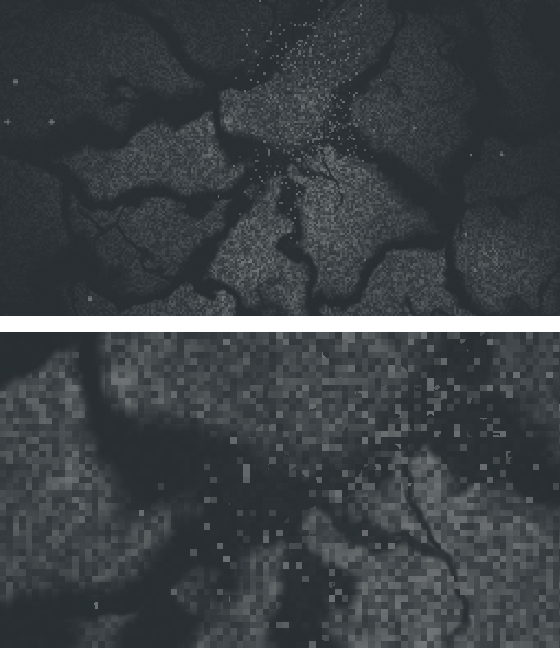
Top, the full canvas; bottom, a detail of the centre.
Write a WebGL 1 fragment shader that draws this texture.

```glsl
precision highp float;
// Dark cracked rock slabs with blocky grain, shadowed gaps and pale grit.

uniform vec2 u_resolution;

const vec3 SHADOW = vec3(0.155, 0.179, 0.193);
const vec3 PALE = vec3(0.505, 0.520, 0.530);
const float GRAIN_ROWS = 144.0;

float hash(vec2 p) {
  vec3 q = fract(vec3(p.xyx) * 0.1031);
  q += dot(q, q.yzx + 33.33);
  return fract((q.x + q.y) * q.z);
}

vec2 hash2(vec2 p) {
  return vec2(hash(p + 17.3), hash(p + 61.7));
}

float cornerSlope(vec2 cell, vec2 offset) {
  float angle = 6.2832 * hash(cell + 5.0);
  return dot(vec2(cos(angle), sin(angle)), offset);
}

// Gradient noise, roughly -0.7 to 0.7
float noise(vec2 p) {
  vec2 i = floor(p), f = fract(p);
  vec2 u = f * f * f * (f * (f * 6.0 - 15.0) + 10.0);
  vec2 e = vec2(1.0, 0.0);
  float low = mix(cornerSlope(i, f), cornerSlope(i + e, f - e), u.x);
  float high = mix(cornerSlope(i + e.yx, f - e.yx), cornerSlope(i + 1.0, f - 1.0), u.x);
  return mix(low, high, u.y);
}

float fbm(vec2 p) {
  float sum = 0.0, gain = 0.6;
  for (int i = 0; i < 5; i++) {
    sum += gain * noise(p);
    p = p * 2.03 + 11.7;
    gain *= 0.5;
  }
  return sum;
}

// Voronoi slabs: x = distance to the nearest border, y = slab id, z = height in slab
vec3 slabs(vec2 p) {
  vec2 i = floor(p), f = fract(p);
  vec2 nearest = vec2(0.0), home = vec2(0.0);
  float best = 9.0, border = 9.0;
  for (int y = -1; y <= 1; y++) {
    for (int x = -1; x <= 1; x++) {
      vec2 cell = vec2(float(x), float(y));
      vec2 r = cell + hash2(i + cell) - f;
      if (dot(r, r) < best) {
        best = dot(r, r);
        nearest = r;
        home = cell;
      }
    }
  }
  for (int y = -2; y <= 2; y++) {
    for (int x = -2; x <= 2; x++) {
      vec2 cell = home + vec2(float(x), float(y));
      vec2 r = cell + hash2(i + cell) - f;
      vec2 gap = r - nearest;
      if (dot(gap, gap) > 0.0001) {
        border = min(border, dot(0.5 * (r + nearest), normalize(gap)));
      }
    }
  }
  return vec3(border, hash(i + home + 9.0), -nearest.y);
}

// Soft round falloff, 1 at the centre
float glow(vec2 p, vec2 centre, vec2 size) {
  vec2 d = (p - centre) / size;
  return exp(-dot(d, d));
}

// Scattered small stones
float pebbles(vec2 p, float rows, float chance) {
  vec2 cell = floor(p * rows);
  vec2 centre = 0.2 + 0.6 * hash2(cell + 40.0);
  float radius = mix(0.04, 0.1, hash(cell + 3.0));
  float d = length(fract(p * rows) - centre);
  return step(hash(cell + 80.0), chance) * (1.0 - smoothstep(radius * 0.4, radius, d));
}

void main() {
  vec2 p = gl_FragCoord.xy / u_resolution.y;
  vec2 grainCell = floor(p * GRAIN_ROWS);
  float grain = hash(grainCell);

  // Slabs lie flat on the left and stand upright on the right
  vec2 warp = vec2(fbm(p * 3.5), fbm(p * 3.5 + 31.0));
  vec2 bent = p + 0.22 * warp;
  float upright = smoothstep(0.7, 1.5, p.x);
  vec3 slab = slabs(vec2(bent.x * 1.4 + 0.5 * bent.x * bent.x, bent.y * mix(2.9, 1.8, upright)));

  // Gaps are crisp along slab tops and fade into wide shadow below
  float undercut = 1.0 - smoothstep(-0.35, 0.3, slab.z);
  float gapWidth = mix(0.06, 0.24, undercut) + 0.14 * fbm(p * 3.0 + 7.0);
  gapWidth *= 1.0 - 0.75 * glow(p, vec2(0.9, 0.1), vec2(0.35, 0.22));
  gapWidth = max(0.03, gapWidth);
  float face = smoothstep(0.3 * gapWidth, gapWidth + 0.02, slab.x);

  // Thin branching cracks
  float branch = slabs(bent * vec2(4.0, 3.0) + 20.0).x;
  float branchMask = smoothstep(-0.08, 0.06, fbm(p * 2.5 + 50.0));
  float crack = branchMask * (1.0 - smoothstep(0.01, 0.05, branch));

  // Light gathers low in the middle and on the lower right slab
  float light = 0.07 + 1.15 * glow(p, vec2(0.9, 0.2), vec2(0.5, 0.52));
  light += 0.4 * glow(p, vec2(0.5, 0.6), vec2(0.38, 0.28));
  light += 0.25 * glow(p, vec2(1.2, 0.7), vec2(0.25, 0.3));
  light += 1.1 * glow(p, vec2(1.57, 0.13), vec2(0.2, 0.16));
  light *= mix(0.65, 1.15, slab.y) * (1.0 + 0.4 * slab.z + 0.9 * fbm(p * 4.0 + 3.0));
  light *= face * (1.0 - 0.9 * crack) * (1.0 + 0.5 * noise(p * 38.0));

  // Pale grit spilled in clumps above the centre
  float spill = glow(p, vec2(0.98, 0.64), vec2(0.13, 0.25)) * (1.0 + 1.4 * fbm(p * 16.0));
  float grit = step(1.0 - 0.36 * spill, hash(grainCell + 200.0));
  grit *= mix(0.15, 0.75, hash(grainCell + 300.0));

  float tone = max(light, 0.2 * spill) * (0.13 + 0.42 * grain * mix(0.6, 1.0, grain));
  tone = max(tone, grit);
  tone = max(tone, 0.75 * pebbles((grainCell + 0.5) / GRAIN_ROWS, 9.0, 0.1));
  tone += 0.015 * grain;
  gl_FragColor = vec4(mix(SHADOW, PALE, clamp(tone, 0.0, 1.0)), 1.0);
}
```
